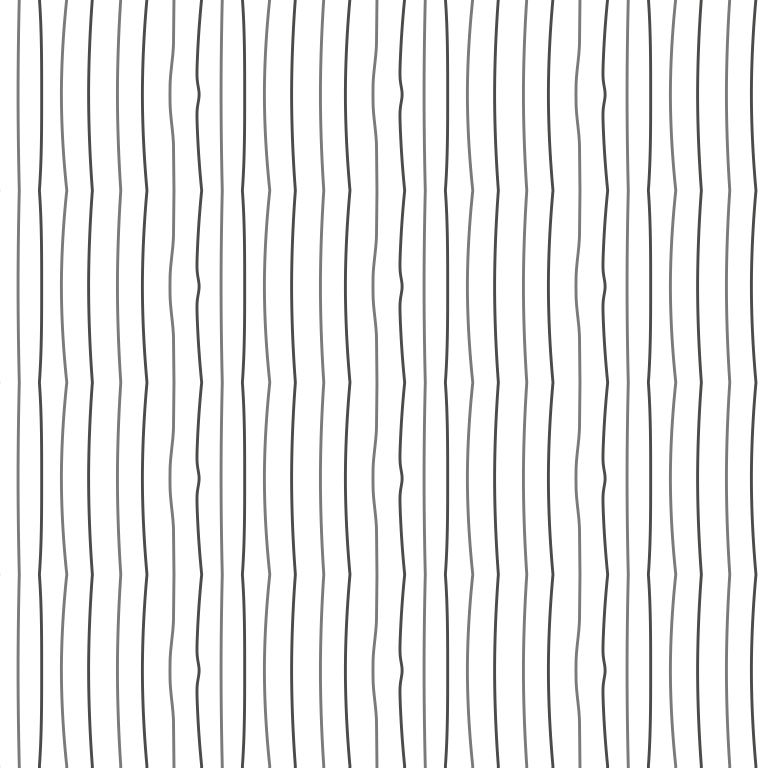
A Shadertoy shader for this pattern:

```glsl
// Hand-drawn vertical pinstripes: a group of eight thin wavering lines, alternately
// mid grey and charcoal, repeats across; each line sways in mirrored spans that
// meet in soft corners. Lines are drawn by wrapped horizontal distance.

#define TILE_WIDTH   0.26432   // group width, in canvas units
#define SPAN_HEIGHT  0.25      // corner-to-corner height
#define CORNER_Y     0.002     // height of the lowest corner
#define LINE_WIDTH   0.0038
#define BUMP_SIZE    0.0123    // mid-span kink of the last line, in tile widths
#define BUMP_SPREAD  0.12
#define PAPER        vec3(1.0)
#define MID_GREY     vec3(0.48)
#define CHARCOAL     vec3(0.295, 0.295, 0.29)

const int LINE_COUNT = 8;

// Line position at the corners, in tile widths
const float cornerX[LINE_COUNT] = float[](
    0.095, 0.194, 0.329, 0.455, 0.595, 0.724, 0.857, 0.9935);

// Leftward sway at mid-span, in tile widths
const float sway[LINE_COUNT] = float[](
    0.006, -0.0113, 0.0265, 0.0185, 0.0165, 0.0225, 0.0197, 0.025);

// Return from mid-span (t = 0) to corner (t = 1)
float swayReturn(int i, float t) {
    if (i == 6) return 0.25 * t + 0.75 * smoothstep(0.08, 0.55, t);
    return pow(t, i == 1 ? 3.0 : 1.9);
}

float lineX(int i, float t) {
    float x = cornerX[i] - sway[i] * (1.0 - swayReturn(i, t));
    if (i == LINE_COUNT - 1) {
        float u = t / BUMP_SPREAD;
        x += BUMP_SIZE * exp(-u * u);
    }
    return x;
}

// Distance to the nearest copy of a value that repeats every unit
float wrappedDistance(float a, float b) {
    return abs(fract(a - b + 0.5) - 0.5);
}

void mainImage(out vec4 fragColor, in vec2 fragCoord) {
    vec2 uv = fragCoord / iResolution.xy;
    float pixel = 1.0 / iResolution.x;

    // Mirrored position within the vertical span
    float t = abs(2.0 * fract((uv.y - CORNER_Y) / SPAN_HEIGHT) - 1.0);
    float tileX = uv.x / TILE_WIDTH;

    vec3 color = PAPER;
    for (int i = 0; i < LINE_COUNT; i++) {
        float d = wrappedDistance(tileX, lineX(i, t)) * TILE_WIDTH;
        float coverage = clamp(0.5 + (0.5 * LINE_WIDTH - d) / pixel, 0.0, 1.0);
        color = mix(color, i % 2 == 0 ? MID_GREY : CHARCOAL, coverage);
    }
    fragColor = vec4(color, 1.0);
}
```
